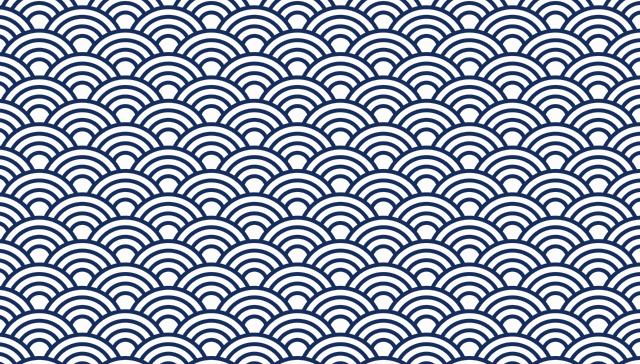
A Shadertoy shader for this pattern:

```glsl
const vec3 PAPER = vec3(0.99);
const vec3 INK = vec3(0.085, 0.175, 0.36);

const float FANS_ACROSS = 7.44;           // fans per canvas width

// Lengths below are in fan radii
const float ROW_STEP = 0.5436;            // height between rows
const vec2 FIRST_FAN = vec2(0.915, 0.273); // centre of a fan in row zero
const float LINE_WIDTH = 0.091;
const float RING_PITCH = 0.222;           // spacing of the rings
const float LAST_RING = 3.0;              // rings are counted from the rim
const float SOFTNESS = 1.1;               // edge blur in pixels

// Antialiased coverage of a signed distance, negative inside
float coverage(float dist, float blur) {
    return clamp(0.5 - dist / blur, 0.0, 1.0);
}

// Signed distance to the concentric rings, at a depth inside the rim
float ringDistance(float depth) {
    float halfLine = 0.5 * LINE_WIDTH;
    float inset = max(depth - halfLine, 0.0);
    float ring = min(floor(inset / RING_PITCH + 0.5), LAST_RING);
    return abs(inset - ring * RING_PITCH) - halfLine;
}

// Vector from the nearest fan centre in a row; odd rows shift by one radius
vec2 fromFanCentre(vec2 p, float row) {
    float x = p.x - mod(row, 2.0);
    return vec2(mod(x + 1.0, 2.0) - 1.0, p.y - row * ROW_STEP);
}

void mainImage(out vec4 fragColor, in vec2 fragCoord) {
    float pixel = 2.0 * FANS_ACROSS / iResolution.x;
    float blur = SOFTNESS * pixel;
    vec2 p = fragCoord * pixel - FIRST_FAN;
    float nearRow = floor(p.y / ROW_STEP);

    // Paint rows from back to front: each lower row overlaps the one above
    vec3 color = PAPER;
    for (int k = 1; k >= -1; k--) {
        float depth = 1.0 - length(fromFanCentre(p, nearRow + float(k)));
        vec3 fan = mix(PAPER, INK, coverage(ringDistance(depth), blur));
        color = mix(color, fan, coverage(-depth, blur));
    }

    fragColor = vec4(color, 1.0);
}
```
